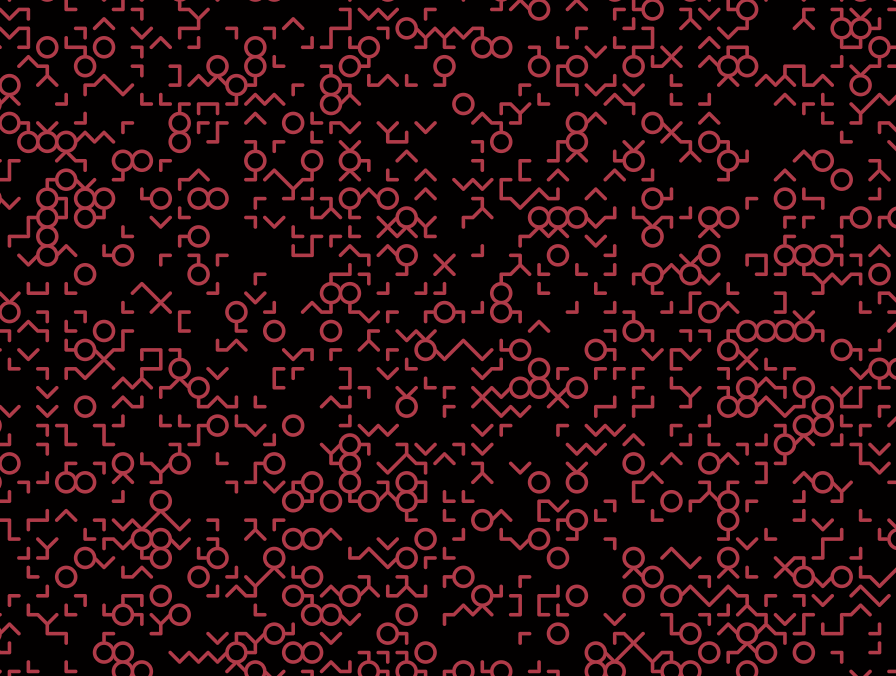
Give the GLSL for this pattern, as a Shadertoy shader.

```glsl
const float ROWS = 35.74;           // cells along the canvas height
const float STROKE = 0.19;          // line width, in cells
const float RING_SHARE = 0.125;     // share of cells per glyph family
const float CHEVRON_SHARE = 0.155;
const float ELBOW_SHARE = 0.28;     // the remaining cells stay empty
const vec3 BACKGROUND = vec3(0.006, 0.0, 0.0);
const vec3 LINE_COLOR = vec3(0.69, 0.23, 0.285);

// Three random values in [0, 1) for an integer cell
vec3 hashCell(vec2 cell) {
    uvec3 v = uvec3(ivec3(cell, 7)) * 1664525u + 1013904223u;
    v.x += v.y * v.z; v.y += v.z * v.x; v.z += v.x * v.y;
    v ^= v >> 16u;
    v.x += v.y * v.z; v.y += v.z * v.x; v.z += v.x * v.y;
    return vec3(v >> 8u) * exp2(-24.0);
}

float segmentDistance(vec2 p, vec2 a, vec2 b) {
    vec2 ap = p - a, ab = b - a;
    return length(ap - ab * clamp(dot(ap, ab) / dot(ab, ab), 0.0, 1.0));
}

// Distance from p, relative to the cell centre, to the glyph's centre line
float glyphDistance(vec2 p, vec3 random) {
    vec2 flip = sign(random.yz - 0.5);
    float pick = random.x;

    if (pick < RING_SHARE) return abs(length(p) - 0.5);
    pick -= RING_SHARE;

    // Chevron joining both side midpoints to the top or bottom midpoint
    if (pick < CHEVRON_SHARE)
        return segmentDistance(vec2(abs(p.x), p.y * flip.y), vec2(0.0, 0.5), vec2(0.5, 0.0));
    pick -= CHEVRON_SHARE;

    // Elbow with its corner at the cell centre
    if (pick < ELBOW_SHARE) {
        p *= flip;
        return min(segmentDistance(p, vec2(0.0), vec2(0.5, 0.0)),
                   segmentDistance(p, vec2(0.0), vec2(0.0, 0.5)));
    }
    return 1e3;
}

void mainImage(out vec4 fragColor, in vec2 fragCoord) {
    // Cell grid anchored to the top left corner
    float pixel = ROWS / iResolution.y;
    vec2 grid = vec2(fragCoord.x, iResolution.y - fragCoord.y) * pixel;
    vec2 cell = floor(grid);

    // Strokes reach past their cell, so include the neighbours
    float d = 1e3;
    for (int y = -1; y <= 1; y++)
        for (int x = -1; x <= 1; x++) {
            vec2 neighbour = cell + vec2(x, y);
            d = min(d, glyphDistance(grid - neighbour - 0.5, hashCell(neighbour)));
        }

    // One pixel wide antialiased edge
    float coverage = clamp(0.5 + (0.5 * STROKE - d) / pixel, 0.0, 1.0);
    fragColor = vec4(mix(BACKGROUND, LINE_COLOR, coverage), 1.0);
}
```
